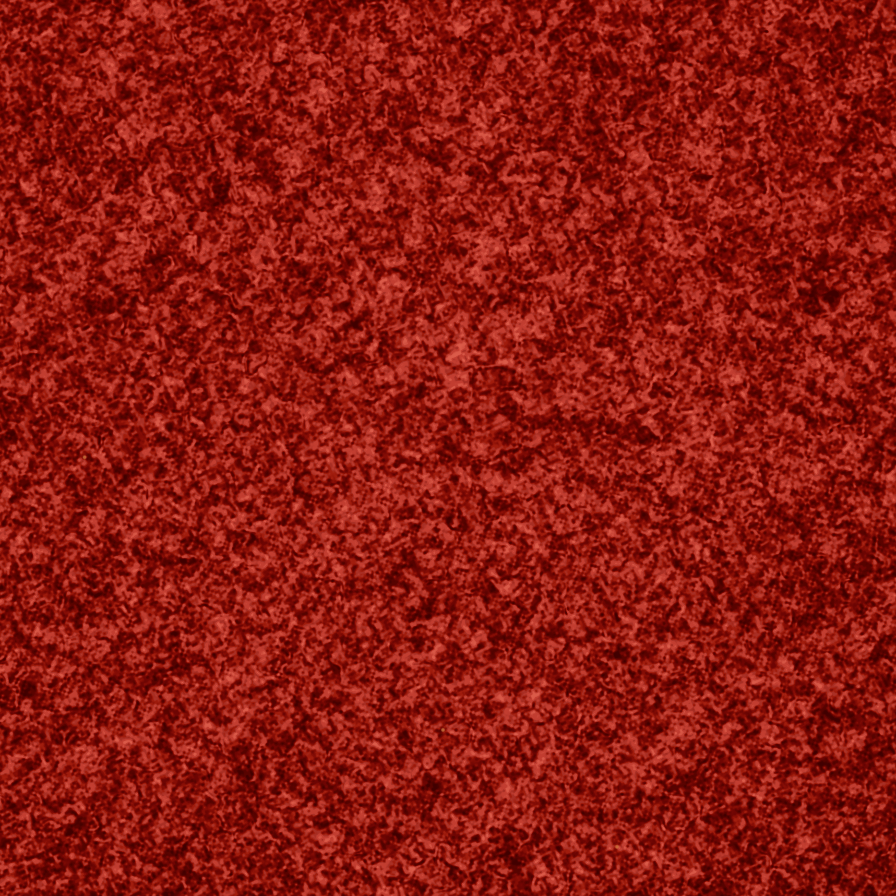
Write a three.js fragment shader that draws this texture.

```glsl
// Dense red carpet pile: fine grainy tufts with dark pits and pale fibre tips.
// Rotated octaves of value noise are summed to a bell-shaped height, turned
// into an even 0..1 rank, and coloured by a ramp with fixed colour shares.

#define FIBRE_FREQ 310.0
#define TUFT_FREQ 172.0
#define CLUMP_FREQ 84.0
#define STREAK_FREQ vec2(13.0, 34.0)
#define STREAK_ANGLE 0.65
#define CURL 0.0035
#define CONTRAST 1.0
#define VIGNETTE 1.2
#define FLECK_FREQ 46.0
#define FLECK_SHARE 0.004

varying vec2 vUv;

float hash(vec2 p) {
  return fract(sin(dot(p, vec2(127.1, 311.7))) * 43758.5453);
}

vec2 rotate(vec2 p, float angle) {
  float c = cos(angle), s = sin(angle);
  return vec2(c * p.x + s * p.y, c * p.y - s * p.x);
}

// Value noise scaled to zero mean and roughly unit deviation
float noise(vec2 p) {
  vec2 cell = floor(p), f = fract(p);
  f = f * f * (3.0 - 2.0 * f);
  float low = mix(hash(cell), hash(cell + vec2(1.0, 0.0)), f.x);
  float high = mix(hash(cell + vec2(0.0, 1.0)), hash(cell + vec2(1.0, 1.0)), f.x);
  return (mix(low, high, f.y) - 0.5) / 0.2145;
}

// Pile height as a bell-shaped value, more loosely clumped towards the top
float pileHeight(vec2 uv) {
  vec2 bend = vec2(noise(uv * 75.0 + 7.0), noise(uv * 75.0 + 91.0));
  vec2 curled = uv + CURL * bend;
  float fibre = noise(rotate(uv, 0.45) * FIBRE_FREQ + 13.0);
  float tuft = noise(rotate(curled, 1.1) * TUFT_FREQ + 37.0);
  float clump = noise(rotate(curled, 0.3) * CLUMP_FREQ + 61.0);
  float streak = noise(rotate(uv, STREAK_ANGLE) * STREAK_FREQ + 5.0);
  vec4 weight = vec4(0.62, 0.68, mix(0.26, 0.46, uv.y), 0.16);
  return dot(weight, vec4(fibre, tuft, clump, streak)) / length(weight);
}

// Colour ramp with each stop in the middle of its share of the area
vec3 pileColour(float rank) {
  vec3 pit = vec3(0.25, 0.0, 0.0);
  vec3 shadow = vec3(0.34, 0.01, 0.0);
  vec3 deep = vec3(0.43, 0.02, 0.01);
  vec3 body = vec3(0.52, 0.05, 0.02);
  vec3 lit = vec3(0.63, 0.11, 0.05);
  vec3 dusty = vec3(0.66, 0.18, 0.14);
  vec3 tip = vec3(0.76, 0.24, 0.19);
  vec3 glint = vec3(0.86, 0.36, 0.29);
  vec3 c = mix(pit, shadow, smoothstep(0.0, 0.05, rank));
  c = mix(c, deep, smoothstep(0.05, 0.18, rank));
  c = mix(c, body, smoothstep(0.18, 0.41, rank));
  c = mix(c, lit, smoothstep(0.41, 0.66, rank));
  c = mix(c, dusty, smoothstep(0.66, 0.82, rank));
  c = mix(c, tip, smoothstep(0.82, 0.94, rank));
  return mix(c, glint, smoothstep(0.96, 1.0, rank));
}

// Rare sandy specks, one at most per cell
float fleckMask(vec2 uv) {
  vec2 p = uv * FLECK_FREQ, cell = floor(p);
  vec2 centre = 0.25 + 0.5 * vec2(hash(cell + 3.0), hash(cell + 17.0));
  float present = step(1.0 - FLECK_SHARE, hash(cell + 29.0));
  return present * (1.0 - smoothstep(0.04, 0.14, length(fract(p) - centre)));
}

void main() {
  // Soft light pool, fading towards the corners
  vec2 fromLight = vUv - vec2(0.45, 0.5);
  float light = 0.2 - VIGNETTE * dot(fromLight, fromLight);

  // Logistic curve turns the bell-shaped height into an even rank
  float height = CONTRAST * pileHeight(vUv) + light;
  float rank = 1.0 / (1.0 + exp(-1.7 * height));

  vec3 colour = pileColour(rank);
  colour = mix(colour, vec3(0.82, 0.46, 0.24), 0.8 * fleckMask(vUv));
  gl_FragColor = vec4(colour, 1.0);
}
```
